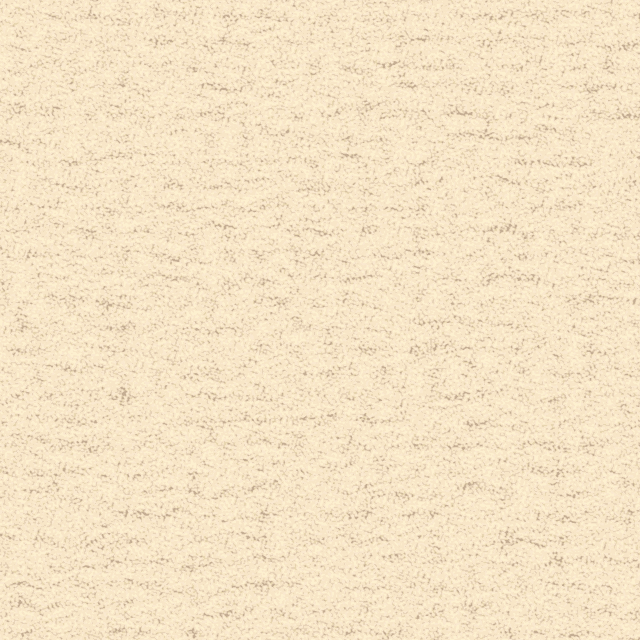
A Shadertoy shader for this texture:

```glsl
const vec3 BASE = vec3(0.972, 0.902, 0.782);
const vec3 ROSE_LIGHT = vec3(0.982, 0.912, 0.812);
const vec3 GOLD_LIGHT = vec3(0.992, 0.940, 0.812);
const vec3 ROSE_SHADE = vec3(0.910, 0.830, 0.720);
const vec3 GOLD_SHADE = vec3(0.910, 0.840, 0.690);
const vec3 PIT = vec3(0.770, 0.680, 0.575);

const float RIB_COUNT = 27.0;
const float RIB_WAVER = 0.0045;
const float RIB_DEPTH = 0.75;
const float GRAIN_DEPTH = 0.78;
const float STREAK_DEPTH = 0.42;
const float GRAIN_TILT = 0.3;
const vec2 GRAIN_FREQ = vec2(203.0, 237.0);
const vec2 STREAK_FREQ = vec2(37.0, 101.0);
const vec2 PATCH_FREQ = vec2(13.0, 31.0);
const vec2 TINT_FREQ = vec2(167.0, 191.0);
const float NOISE_GAIN = 4.5; // brings the noise to about unit deviation
const float TAU = 6.2831853;

// Unit gradient at a lattice point, from an integer hash
vec2 latticeGradient(ivec2 cell) {
    uvec2 q = uvec2(cell + 4096) * uvec2(1597334u, 3812015u);
    uint h = (q.x ^ q.y) * 2654435u;
    h = (h ^ (h >> 15)) * 2246822u;
    h ^= h >> 13;
    h *= 326648u + 1u;
    h ^= h >> 16;
    float angle = TAU * float(h & 65535u) / 65536.0;
    return vec2(cos(angle), sin(angle));
}

float gradientNoise(vec2 p) {
    vec2 corner = floor(p);
    ivec2 cell = ivec2(corner);
    vec2 f = p - corner;
    vec2 blend = f * f * f * (f * (f * 6.0 - 15.0) + 10.0);
    float a = dot(latticeGradient(cell), f);
    float b = dot(latticeGradient(cell + ivec2(1, 0)), f - vec2(1, 0));
    float c = dot(latticeGradient(cell + ivec2(0, 1)), f - vec2(0, 1));
    float d = dot(latticeGradient(cell + ivec2(1, 1)), f - vec2(1, 1));
    return NOISE_GAIN * mix(mix(a, b, blend.x), mix(c, d, blend.x), blend.y);
}

mat2 rotation(float angle) {
    float c = cos(angle), s = sin(angle);
    return mat2(c, s, -s, c);
}

// Wavering horizontal creases, broken into uneven lengths
float ribCrease(vec2 uv) {
    float waver = gradientNoise(uv * vec2(9.0, 14.0) + 31.7)
                + 0.5 * gradientNoise(uv * vec2(34.0, 41.0) + 57.3);
    float wave = 0.5 + 0.5 * sin(TAU * RIB_COUNT * (uv.y + RIB_WAVER * waver));
    float strength = clamp(0.75 + 0.45 * gradientNoise(uv * PATCH_FREQ + 83.1), 0.1, 1.6);
    return strength * wave * wave * wave - 0.24;
}

// Depth of the paper tooth: positive in hollows, negative on raised fibres
float toothDepth(vec2 uv) {
    vec2 drift = vec2(0.0, 0.004) * gradientNoise(uv * 23.0 + 11.9);
    float streak = gradientNoise((uv + drift) * STREAK_FREQ + 19.3);
    float grain = gradientNoise(rotation(GRAIN_TILT) * uv * GRAIN_FREQ);
    return GRAIN_DEPTH * grain + STREAK_DEPTH * streak + RIB_DEPTH * ribCrease(uv);
}

void mainImage(out vec4 fragColor, in vec2 fragCoord) {
    vec2 uv = fragCoord / iResolution.y;
    float depth = toothDepth(uv);
    float tint = gradientNoise(rotation(-GRAIN_TILT) * uv * TINT_FREQ + 71.3);

    // Flat paper and raised fibres
    vec3 color = mix(BASE, ROSE_LIGHT, smoothstep(0.5, 1.1, tint));
    color = mix(color, GOLD_LIGHT, smoothstep(0.75, 1.35, -depth));

    // Shaded hollows and the deepest pits
    vec3 shade = mix(ROSE_SHADE, GOLD_SHADE, smoothstep(0.7, 1.1, -tint));
    color = mix(color, shade, smoothstep(0.45, 0.95, depth));
    color = mix(color, PIT, smoothstep(1.35, 2.3, depth));

    fragColor = vec4(color, 1.0);
}
```
